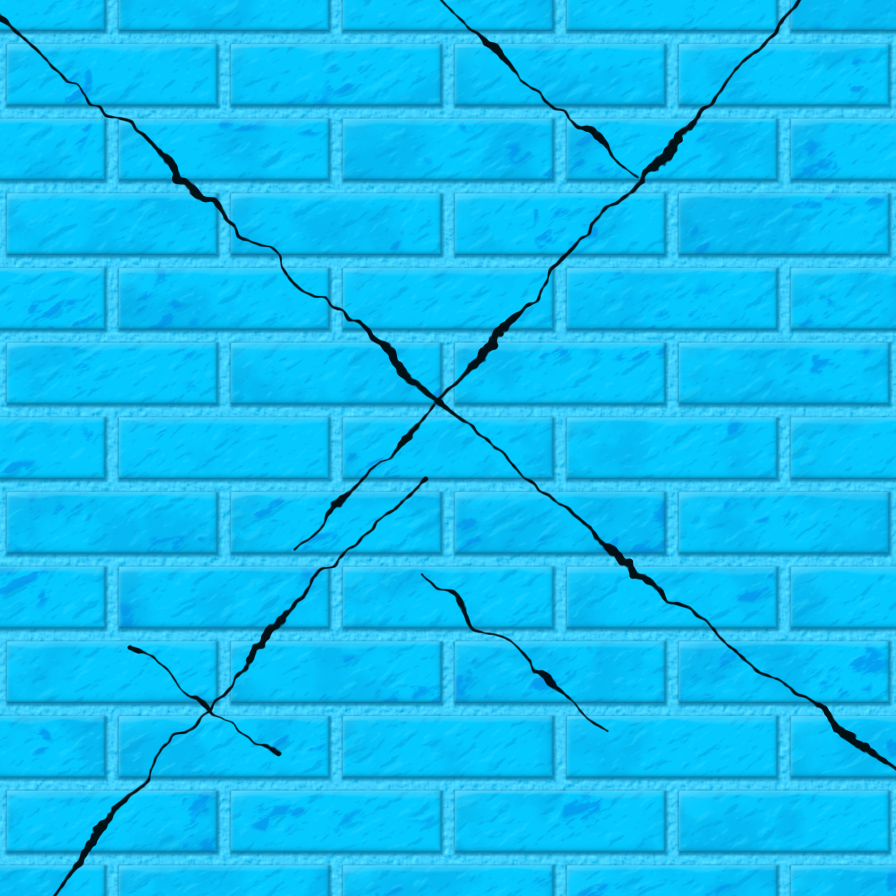
This texture is drawn by a Shadertoy shader. Its source:

```glsl
// Bright cyan brick wall in running bond, bevelled and weathered, split by dark diagonal cracks.

float hash(vec2 p) {
    p = fract(p * vec2(0.1031, 0.1137));
    p += dot(p, p.yx + 33.33);
    return fract((p.x + p.y) * p.x * 91.7);
}

float noise(vec2 p) {
    vec2 i = floor(p), f = fract(p);
    f = f * f * (3.0 - 2.0 * f);
    return mix(mix(hash(i), hash(i + vec2(1, 0)), f.x),
               mix(hash(i + vec2(0, 1)), hash(i + vec2(1, 1)), f.x), f.y);
}

float fbm(vec2 p) {
    float sum = 0.0, amp = 0.5;
    for (int i = 0; i < 4; i++) {
        sum += amp * noise(p);
        p = mat2(1.6, 1.2, -1.2, 1.6) * p + 17.3;
        amp *= 0.5;
    }
    return sum;
}

// Surface height, with grain stretched along a rising diagonal
float grain(vec2 p) {
    vec2 q = mat2(0.85, -0.53, 0.53, 0.85) * p;
    return fbm(q * vec2(42.0, 105.0) + 60.0);
}

float boxDistance(vec2 p, vec2 halfSize) {
    vec2 d = abs(p) - halfSize;
    return length(max(d, 0.0)) + min(max(d.x, d.y), 0.0);
}

// Coverage of a jagged crack from a to b, swelling periodically along its length
float crack(vec2 p, vec2 a, vec2 b, float bow, float swellAt, float width) {
    vec2 along = b - a;
    float len = length(along);
    vec2 dir = along / len;
    float s = dot(p - a, dir);
    float t = clamp(s / len, 0.0, 1.0);
    float arch = 4.0 * t * (1.0 - t);
    float seed = 37.0 * a.x + 91.0 * b.y + 5.0;
    float wiggle = (noise(vec2(s * 24.0 + 40.0, seed)) - 0.5) * 0.016
                 + (noise(vec2(s * 85.0 + 80.0, seed)) - 0.5) * 0.007;
    float offset = bow * arch + wiggle * min(arch * 2.0, 1.0);
    float across = dot(p - a, vec2(-dir.y, dir.x)) - offset;
    float swell = pow(0.5 + 0.5 * cos(6.2832 * (t - swellAt) / 0.47), 5.0);
    float ragged = 0.55 + 0.9 * noise(p * 170.0 + seed);
    float radius = width * (0.0014 + 0.0036 * swell) * ragged;
    float dist = length(vec2(across, s - t * len)) - radius;
    float soft = max(0.0012, 0.8 / iResolution.y);
    return 1.0 - smoothstep(-soft, soft, dist);
}

void mainImage(out vec4 fragColor, in vec2 fragCoord) {
    vec2 uv = fragCoord / iResolution.xy;
    float pixel = 1.0 / iResolution.y;

    // Running bond: 4 bricks across, 12 courses, alternate courses shifted by half
    vec2 grid = vec2(uv.x * 4.0, (1.0 - uv.y) * 12.0 - 0.5);
    float course = floor(grid.y);
    grid.x += 0.5 * mod(course, 2.0);
    vec2 id = floor(grid);
    vec2 p = (fract(grid) - 0.5) * vec2(0.25, -1.0 / 12.0);
    vec2 halfSize = vec2(0.1172, 0.0342);
    float brickDist = boxDistance(p, halfSize - 0.001) - 0.001;
    float brick = 1.0 - smoothstep(-pixel, pixel, brickDist);

    // Embossed roughness lit from the upper left
    float height = grain(uv);
    float relief = height - grain(uv + vec2(-0.0022, 0.0028));
    float pits = smoothstep(0.06, 0.22, -relief);
    float glints = smoothstep(0.07, 0.24, relief);

    // Mortar with speckles and the drop shadow of each brick
    float speckle = fbm(uv * 190.0 + 9.0) - fbm(uv * 190.0 + vec2(8.6, 9.5));
    vec3 mortar = vec3(0.24, 0.81, 0.99) - vec3(0.5, 0.28, 0.22) * max(speckle - 0.04, 0.0);
    mortar += 0.22 * max(-speckle, 0.0);
    float shadow = 1.0 - smoothstep(-0.001, 0.0045, boxDistance(p - vec2(0.0008, -0.0016), halfSize));
    mortar = mix(mortar, vec3(0.02, 0.47, 0.64), 0.75 * shadow);

    // Brick face: mottling, a darker left end and rare blue stains
    vec2 low = p + halfSize, high = halfSize - p;
    float patches = fbm(uv * 17.0 + id * 3.7 + 20.0);
    vec3 face = mix(vec3(0.015, 0.79, 1.0), vec3(0.02, 0.73, 0.955), smoothstep(0.42, 0.68, patches));
    float leftWear = exp(-low.x / 0.026) * (0.3 + 0.7 * hash(id + 50.0));
    face = mix(face, vec3(0.02, 0.64, 0.86), leftWear * smoothstep(0.28, 0.65, height) * 0.75);
    face = mix(face, vec3(0.02, 0.66, 0.89), 0.65 * pits);
    face = mix(face, vec3(0.16, 0.83, 1.0), 0.45 * glints);
    float stain = smoothstep(0.69, 0.79, noise(uv * 23.0 + 71.0)) * smoothstep(0.5, 0.66, height);
    face = mix(face, vec3(0.01, 0.57, 0.92), 0.7 * stain);

    // Ragged wash under the top edge, strongest in the upper left corner
    float wash = 0.004 + 0.008 * noise(vec2(uv.x * 28.0, course * 7.0 + 30.0));
    float topLight = 1.0 - smoothstep(wash * 0.5, wash, high.y);
    float corner = exp(-low.x / 0.022 - high.y / 0.012);
    face = mix(face, vec3(0.3, 0.84, 1.0), clamp(0.4 * topLight + 0.75 * corner, 0.0, 1.0));

    // Bevel: bright upper and left rims, dark lower and right rims
    float rim = max(exp(-max(high.y, 0.0) / 0.0014), 0.8 * exp(-max(low.x, 0.0) / 0.0014));
    float shade = max(exp(-max(low.y, 0.0) / 0.0022), 0.75 * exp(-max(high.x, 0.0) / 0.0018));
    face = mix(face, vec3(0.42, 0.87, 1.0), 0.75 * rim);
    face = mix(face, vec3(0.02, 0.42, 0.58), 0.9 * shade);
    vec3 color = mix(mortar, face, brick);

    // Two long crossing cracks, then the shorter branches
    float cracks = crack(uv, vec2(-0.01, 0.991), vec2(0.488, 0.553), 0.0, 0.44, 1.0);
    cracks = max(cracks, crack(uv, vec2(0.488, 0.553), vec2(1.01, 0.135), -0.007, 0.42, 1.0));
    cracks = max(cracks, crack(uv, vec2(0.901, 1.01), vec2(0.488, 0.553), 0.0, 0.39, 1.15));
    cracks = max(cracks, crack(uv, vec2(0.488, 0.553), vec2(0.329, 0.387), 0.0, 0.22, 0.85));
    cracks = max(cracks, crack(uv, vec2(0.482, 1.01), vec2(0.712, 0.802), 0.0, 0.31, 0.85));
    cracks = max(cracks, crack(uv, vec2(0.475, 0.466), vec2(0.055, -0.006), -0.015, 0.39, 1.0));
    cracks = max(cracks, crack(uv, vec2(0.471, 0.359), vec2(0.678, 0.184), 0.0, 0.67, 0.8));
    cracks = max(cracks, crack(uv, vec2(0.146, 0.277), vec2(0.311, 0.158), 0.0, 0.5, 0.6));
    color = mix(color, vec3(0.005, 0.04, 0.06), 0.96 * cracks);

    fragColor = vec4(clamp(color, 0.0, 1.0), 1.0);
}
```
